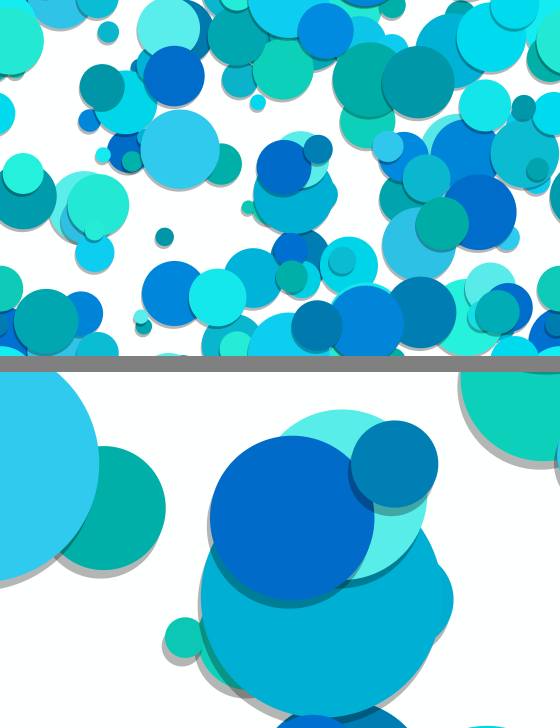
Top, the full canvas; bottom, a detail of the centre.
Reproduce this pattern procedurally as a Shadertoy shader.

```glsl
// Overlapping flat paper discs in cyan, aqua, teal and blue on white.
// Each disc is painted in turn over its own crisp, translucent drop shadow;
// centres follow a jittered low-discrepancy sequence that wraps at the borders.

#define DISC_COUNT 108
#define RADIUS_MIN 0.018
#define RADIUS_MAX 0.115
#define SCATTER 0.3
#define SHADOW_OFFSET vec2(-0.003, -0.008)
#define SHADOW_ALPHA 0.29
#define TONE_VARIATION 0.03
#define PAPER vec3(0.995, 1.0, 1.0)

// Ordered by family: cyans, aquas, teal-blues, blues
const vec3 PALETTE[15] = vec3[15](
    vec3(0.05, 0.78, 0.92), vec3(0.00, 0.69, 0.83), vec3(0.00, 0.66, 0.70),
    vec3(0.00, 0.84, 0.92), vec3(0.04, 0.72, 0.81), vec3(0.00, 0.69, 0.66),
    vec3(0.18, 0.77, 0.91),
    vec3(0.08, 0.90, 0.92), vec3(0.35, 0.93, 0.92), vec3(0.14, 0.92, 0.84),
    vec3(0.05, 0.80, 0.72),
    vec3(0.00, 0.59, 0.66), vec3(0.00, 0.49, 0.70),
    vec3(0.00, 0.53, 0.86), vec3(0.00, 0.43, 0.80));

// Integer hash giving three values in 0..1
vec3 hash3(int seed) {
    uvec3 v = uvec3(seed) * uvec3(1597u, 7919u, 3571u) + uvec3(101u, 211u, 307u);
    v = v * 1664525u + 12345u;
    v += v.yzx * v.zxy;
    v ^= v >> 16u;
    v += v.yzx * v.zxy;
    return vec3(v >> 8u) / 16777216.0;
}

// Shortest offset between two points on a wrapping canvas
vec2 wrapOffset(vec2 delta, vec2 tile) {
    return mod(delta + 0.5 * tile, tile) - 0.5 * tile;
}

// Antialiased disc coverage, one pixel wide at the edge
float discMask(vec2 offset, float radius, float pixel) {
    return clamp(0.5 - (length(offset) - radius) / pixel, 0.0, 1.0);
}

void mainImage(out vec4 fragColor, in vec2 fragCoord) {
    float pixel = 1.0 / iResolution.y;
    vec2 tile = vec2(iResolution.x * pixel, 1.0);
    vec2 p = fragCoord * pixel;
    vec3 color = PAPER;

    for (int i = 0; i < DISC_COUNT; i++) {
        float n = float(i);
        vec3 rnd = hash3(i);

        // Placement, size and tone
        vec2 center = fract(n * vec2(0.7549, 0.5698)) + SCATTER * (rnd.xy - 0.5);
        float radius = mix(RADIUS_MIN, RADIUS_MAX, fract(n * 0.4142 + 0.2));
        int tone = int(15.0 * fract(n * 0.618 + 0.1));
        vec3 discColor = PALETTE[tone] * (1.0 + TONE_VARIATION * (2.0 * rnd.z - 1.0));

        // Shadow first, then the disc above it
        vec2 offset = wrapOffset(p - center * tile, tile);
        float shadow = discMask(offset - SHADOW_OFFSET, radius, pixel);
        color *= 1.0 - SHADOW_ALPHA * shadow;
        color = mix(color, discColor, discMask(offset, radius, pixel));
    }

    fragColor = vec4(color, 1.0);
}
```
